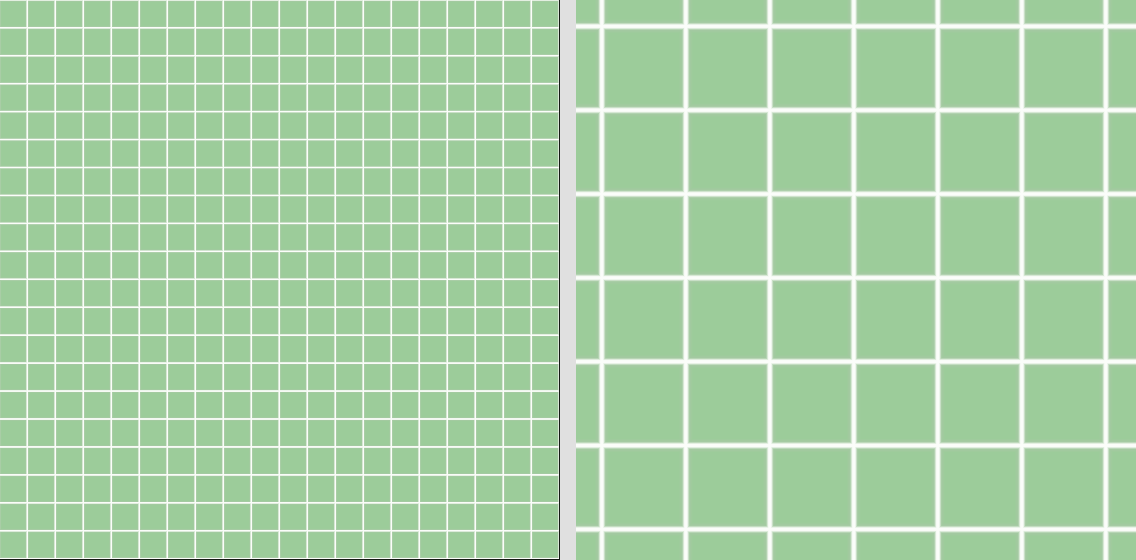
Left: the whole. Right: its middle third, enlarged.
This pattern is drawn by a three.js fragment shader. Its source:

```glsl
// Pale green field ruled by a regular grid of thin white lines, twenty cells
// each way, with a dark hairline on the right and bottom edges. Each line is
// the distance to the nearest grid axis, wrapped by a faint greyish fringe.

varying vec2 vUv;

const vec3 FIELD = vec3(0.612, 0.800, 0.604);
const vec3 FRINGE = vec3(0.640, 0.790, 0.630);
const vec3 LINE = vec3(0.985, 0.992, 0.980);
const vec3 BORDER = vec3(0.03, 0.05, 0.03);

// All lengths are fractions of the canvas.
const vec2 PITCH = vec2(0.05, 0.0499);        // cell size
const vec2 FIRST_LINE = vec2(-0.0013, -0.0003); // measured from the top left
const float LINE_HALF = 0.0015;
const float FRINGE_HALF = 0.0034;
const float BORDER_WIDTH = 0.0016;
const float SOFTNESS = 0.001;

// Distance along each axis to the nearest grid line.
vec2 gridDistance(vec2 p) {
  vec2 cell = (p - FIRST_LINE) / PITCH;
  return abs(fract(cell + 0.5) - 0.5) * PITCH;
}

// Soft coverage of everything nearer than the given reach.
float within(float distanceTo, float reach) {
  return 1.0 - smoothstep(reach - SOFTNESS, reach + SOFTNESS, distanceTo);
}

void main() {
  vec2 p = vec2(vUv.x, 1.0 - vUv.y);
  vec2 d = gridDistance(p);
  float nearest = min(d.x, d.y);

  // Field, fringe and grid lines
  vec3 color = mix(FIELD, FRINGE, within(nearest, FRINGE_HALF));
  color = mix(color, LINE, within(nearest, LINE_HALF));

  // Dark hairline on the right and bottom edges
  float edge = min(1.0 - p.x, 1.0 - p.y);
  color = mix(color, BORDER, within(edge, BORDER_WIDTH));

  gl_FragColor = vec4(color, 1.0);
}
```
